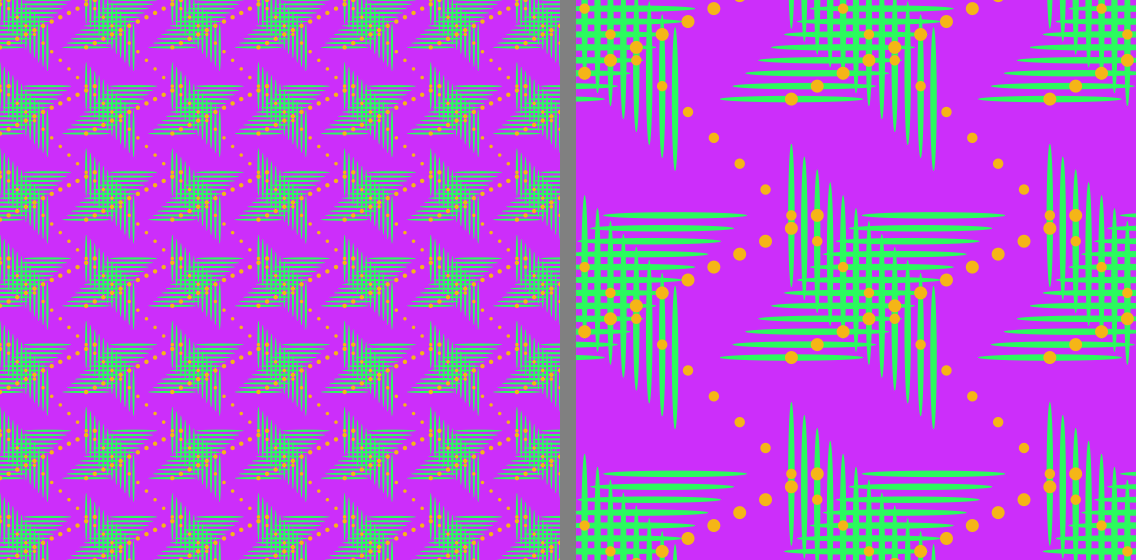
Left, the full canvas; right, a detail of the centre.
Write a WebGL 2 fragment shader that draws this pattern.

```glsl
#version 300 es
precision highp float;

uniform vec2 u_resolution;
out vec4 fragColor;

const float REPEATS = 6.5;
const int STEPS = 12;
const float STROKE_PITCH = 0.05;
const float DOT_PITCH = 0.1;
const vec2 STROKE_RADII = vec2(0.278, 0.0125);  // half length, half width

const vec3 PURPLE = vec3(0.80, 0.18, 0.98);
const vec3 GREEN = vec3(0.17, 0.98, 0.37);
const vec3 ORANGE = vec3(0.96, 0.71, 0.09);

// Offset to the nearest copy of a point on the unit lattice
vec2 wrappedOffset(vec2 p, vec2 center) {
    return fract(p - center + 0.5) - 0.5;
}

// Coverage of a thin ellipse along x: pixel overlap across its local width
float strokeCoverage(vec2 d, vec2 radii, float pixel) {
    float along = d.x / radii.x;
    float halfWidth = radii.y * sqrt(max(1.0 - along * along, 0.0));
    float top = min(d.y + 0.5 * pixel, halfWidth);
    float bottom = max(d.y - 0.5 * pixel, -halfWidth);
    return clamp((top - bottom) / pixel, 0.0, 1.0);
}

float dotCoverage(vec2 d, float radius, float pixel) {
    return clamp(0.5 + (radius - length(d)) / pixel, 0.0, 1.0);
}

// Union of two soft coverages
float combine(float a, float b) {
    return a + b - a * b;
}

// Two diagonal stacks of strokes woven into a pinwheel
float pinwheel(vec2 p, float pixel) {
    float span = STROKE_PITCH * float(STEPS - 1);
    float ink = 0.0;
    for (int i = 0; i < STEPS; i++) {
        float t = STROKE_PITCH * float(i);
        vec2 upright = wrappedOffset(p, vec2(t, t));
        vec2 level = wrappedOffset(p, vec2(span - t, t));
        ink = combine(ink, strokeCoverage(upright.yx, STROKE_RADII, pixel));
        ink = combine(ink, strokeCoverage(level, STROKE_RADII, pixel));
    }
    return ink;
}

// Evenly spaced dots along a straight line
float dotTrail(vec2 p, vec2 start, vec2 stride, float radius, float pixel) {
    float ink = 0.0;
    for (int i = 0; i < STEPS; i++) {
        vec2 d = wrappedOffset(p, start + stride * float(i));
        ink = max(ink, dotCoverage(d, radius, pixel));
    }
    return ink;
}

void main() {
    // Tile space: lattice starts at the top edge, y pointing down
    vec2 fromTop = vec2(gl_FragCoord.x, u_resolution.y - gl_FragCoord.y);
    float pixel = REPEATS / u_resolution.y;
    vec2 p = fromTop * pixel;

    float smallDots = dotTrail(p, vec2(0.0), vec2(DOT_PITCH), 0.02, pixel);
    float largeDots = dotTrail(p, vec2(0.0, 0.55), DOT_PITCH * vec2(1.0, -0.5), 0.025, pixel);

    vec3 color = mix(PURPLE, GREEN, pinwheel(p, pixel));
    color = mix(color, ORANGE, combine(smallDots, largeDots));
    fragColor = vec4(color, 1.0);
}
```
